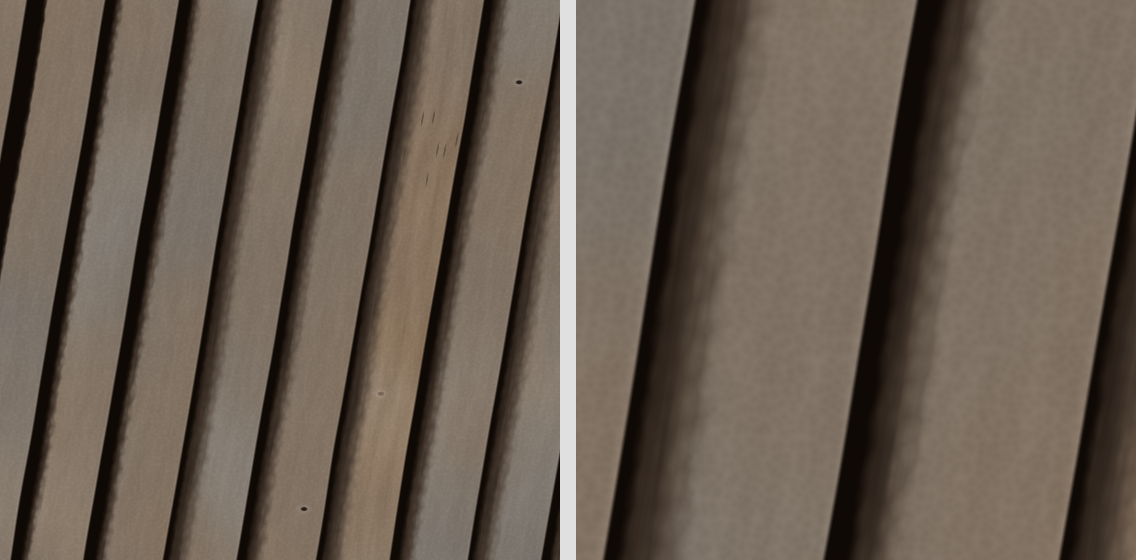
Left, the full canvas; right, a detail of the centre.
A Shadertoy shader for this texture:

```glsl
// Slanted weathered wooden slats, each overlapping the next with a dark gap.
// A sheared coordinate counts the slats; each one is a black gap, a ragged
// soft shadow and a taupe face varied by layered sines and cellular grain.

const float PITCH = 0.1361;   // horizontal distance between slats
const float SLANT = 0.170;    // sideways lean from bottom to top
const float START = 0.0165;   // first gap on the bottom edge
const float WORN_SLAT = 4.0;  // the most weathered slat

const vec3 BLACK  = vec3(0.06, 0.035, 0.018);
const vec3 UMBER  = vec3(0.17, 0.13, 0.10);
const vec3 SHADOW = vec3(0.285, 0.235, 0.195);
const vec3 TAUPE  = vec3(0.495, 0.445, 0.395);
const vec3 PALE   = vec3(0.535, 0.495, 0.45);
const vec3 WARM   = vec3(0.018, 0.0, -0.018);

vec2 hash2(vec2 p) {
    vec3 q = fract(p.xyx * vec3(0.1031, 0.1030, 0.0973));
    q += dot(q, q.yzx + 33.33);
    return fract((q.xx + q.yz) * q.zy);
}

// Cellular noise: distance to the nearest point, and that point's random id
vec2 cells(vec2 p) {
    vec2 cell = floor(p), nearest = vec2(9.0, 0.0);
    for (int y = -1; y <= 1; y++)
    for (int x = -1; x <= 1; x++) {
        vec2 c = cell + vec2(x, y);
        vec2 point = hash2(c);
        float d = length(c + point - p);
        if (d < nearest.x) nearest = vec2(d, fract(point.x * 7.0 + point.y * 13.0));
    }
    return nearest;
}

// Layered sines, roughly -1 to 1
float waves(vec2 p) {
    float sum = 0.0, amp = 0.55;
    for (int i = 0; i < 4; i++) {
        sum += amp * sin(p.x + 1.7 * sin(p.y));
        p = mat2(1.3, 1.1, -1.1, 1.3) * p + 2.3;
        amp *= 0.55;
    }
    return sum;
}

// Gap position of slat k; even slats sit slightly to the right
float gapEdge(float k) {
    return k + 0.035 * (1.0 - mod(k, 2.0));
}

// Wood face: broad stains, fine grain and cracks on the worn slat
vec3 slatFace(vec2 uv, float u, float k) {
    float worn = exp(-4.0 * (k - WORN_SLAT) * (k - WORN_SLAT));
    float stain = waves(uv * vec2(7.0, 5.0) + k * 2.7);
    float streak = waves(vec2(u * 19.0, uv.y * 13.0));
    float tint = hash2(vec2(k + 20.0, 7.0)).x - 0.5;
    vec3 col = mix(TAUPE, PALE, smoothstep(-0.4, 1.2, stain + 0.6 * tint));
    col += WARM * (waves(uv.yx * 5.0 + k * 1.9) + 1.5 * worn);
    col += 0.007 * streak * (1.0 + 2.0 * worn);
    col += 0.03 * (cells(uv * 170.0).x - 0.45);
    col += 0.02 * (cells(vec2(u * 14.0, uv.y * 24.0)).x - 0.45);

    // Thin cracks along the grain
    vec2 crack = cells(vec2(u * 11.0, uv.y * 11.0));
    float line = (1.0 - smoothstep(0.06, 0.2, crack.x)) * step(0.62, crack.y);
    float zone = smoothstep(0.6, 0.7, uv.y) * (1.0 - smoothstep(0.85, 0.9, uv.y));
    return mix(col, SHADOW, 0.6 * line * zone * worn);
}

// Small nail holes with a pale rim, spaced by a quadratic path
vec3 addNails(vec3 col, vec2 uv) {
    for (int i = 0; i < 3; i++) {
        float n = float(i);
        vec2 centre = vec2(0.543, 0.091) + n * vec2(0.082, 0.031) + n * n * vec2(0.055, 0.175);
        float strength = i == 1 ? 0.3 : 0.85;
        float d = length((uv - centre) * vec2(0.75, 1.2));
        col += 0.05 * (1.0 - smoothstep(0.004, 0.013, d));
        col = mix(col, BLACK, strength * (1.0 - smoothstep(0.002, 0.006, d)));
    }
    return col;
}

// Black gap and ragged shadow, at distance f right of the slat edge
vec3 addShadow(vec3 face, vec2 uv, float f, float u, float k, float aa) {
    float side = smoothstep(-1.0, 2.5, k);
    float drift = waves(vec2(k * 4.1, uv.y * 5.0 + k));
    float rough = cells(vec2(u * 13.0, uv.y * 55.0)).x - 0.45;
    float core = mix(0.15, 0.04, side) + 0.06 * mod(k, 2.0) + 0.012 * drift + 0.02 * rough;
    float reach = mix(0.23, 0.335, side) + 0.025 * drift + 0.06 * rough;
    float t = (f - core) / max(reach - core, 0.05);
    vec3 shade = mix(UMBER, SHADOW, smoothstep(0.0, 0.7, t));
    shade *= 1.0 + 0.12 * waves(vec2(u * 45.0, uv.y * 16.0));
    vec3 col = mix(shade, face, smoothstep(0.4, 1.15, t));
    return mix(BLACK, col, smoothstep(core - 0.02, core + 0.035 + aa, f));
}

void mainImage(out vec4 fragColor, in vec2 fragCoord) {
    vec2 uv = fragCoord / iResolution.xy;
    float aa = 1.5 / (iResolution.x * PITCH);

    // Slat coordinate: whole numbers fall on the gaps
    float u = (uv.x - SLANT * uv.y - START) / PITCH;
    u += 0.012 * waves(vec2(uv.x * 8.0, uv.y * 6.0));
    float k = floor(u);
    if (u < gapEdge(k)) k -= 1.0;
    float fromLeft = u - gapEdge(k), toRight = gapEdge(k + 1.0) - u;

    vec3 col = addNails(slatFace(uv, u, k), uv);
    col = addShadow(col, uv, fromLeft, u, k, aa);

    // Light rim, then a smooth drop into the next gap
    col += 0.035 * (1.0 - smoothstep(0.015, 0.06, toRight));
    col = mix(BLACK, col, smoothstep(0.0, 0.018 + aa, toRight));
    fragColor = vec4(col, 1.0);
}
```
